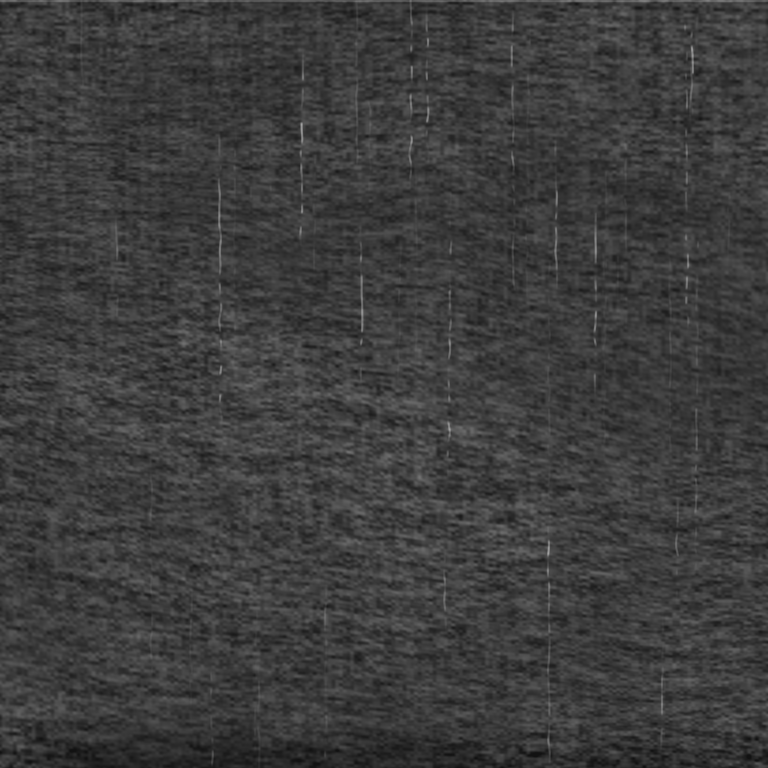
Reproduce this texture procedurally as a three.js fragment shader.

```glsl
// Worn charcoal film surface with fine sideways grain and broken vertical scratches.
varying vec2 vUv;

float hash(vec2 p) {
  return fract(sin(dot(p, vec2(127.1, 311.7))) * 43758.5453);
}

float noise(vec2 p) {
  vec2 cell = floor(p);
  vec2 f = fract(p);
  f = f * f * (3.0 - 2.0 * f);
  float low = mix(hash(cell), hash(cell + vec2(1.0, 0.0)), f.x);
  float high = mix(hash(cell + vec2(0.0, 1.0)), hash(cell + vec2(1.0, 1.0)), f.x);
  return mix(low, high, f.y);
}

float clouds(vec2 p) {
  float sum = 0.0;
  float weight = 0.5;
  for (int i = 0; i < 4; i++) {
    sum += weight * noise(p);
    p = p * 2.1 + 17.3;
    weight *= 0.5;
  }
  return sum;
}

// Fine fibres, lying flat at the top and sloping down to the right lower on.
float grain(vec2 p) {
  float slope = 0.13 * exp(-8.0 * pow(p.y - 0.4, 2.0));
  vec2 q = p + vec2(0.0, slope * (p.x - 0.5) + 0.012 * noise(p * 7.0));
  float threads = noise(q * vec2(75.0, 225.0)) - 0.5;
  float speckle = noise(q * vec2(205.0, 260.0) + 31.0) - 0.5;
  float streaks = noise(q * vec2(20.0, 140.0) + 73.0) - 0.5;
  return 0.115 * threads + 0.105 * speckle + 0.075 * streaks;
}

// Thin dashed lines: most hang from the upper part, every fourth sits low.
float scratches(vec2 p) {
  float sum = 0.0;
  for (int i = 0; i < 44; i++) {
    float id = float(i) + 1.0;
    float isLow = step(3.0, mod(id, 4.0));
    float x = pow(hash(vec2(id, 1.0)), 0.75);
    float top = mix(1.08 - 0.4 * hash(vec2(id, 2.0)), 0.08 + 0.35 * hash(vec2(id, 3.0)), isLow);
    float bottom = top - 0.1 - 0.38 * hash(vec2(id, 4.0));
    float strength = 0.05 + 0.3 * pow(hash(vec2(id, 5.0)), 3.0);

    x += 0.02 * (hash(vec2(id, 6.0)) - 0.5) * p.y + 0.003 * (noise(vec2(id * 9.0, p.y * 55.0)) - 0.5);
    float line = 1.0 - smoothstep(0.0003, 0.0024, abs(p.x - x));
    float span = smoothstep(bottom, bottom + 0.06, p.y) * (1.0 - smoothstep(top - 0.05, top, p.y));
    float dashes = smoothstep(0.2, 0.8, noise(vec2(id * 5.0, p.y * 110.0)));
    float wear = 0.35 + 0.9 * noise(vec2(id * 3.0, p.y * 14.0));
    sum += strength * line * span * dashes * wear;
  }
  return sum;
}

void main() {
  vec2 p = vUv;

  // Broad mottling and a paler patch near the middle.
  float mottle = clouds(p * vec2(4.0, 6.0) + 5.0) - 0.47;
  float patchGlow = exp(-dot((p - vec2(0.48, 0.44)) * vec2(2.6, 6.0), (p - vec2(0.48, 0.44)) * vec2(2.6, 6.0)));
  float shade = 0.233 + 0.085 * mottle + 0.028 * patchGlow;

  // Grain grows stronger where the surface is paler.
  shade += grain(p) * (1.0 + 1.2 * mottle + 0.25 * patchGlow);

  // Faint upright weave, clearest in the upper half.
  float weave = noise(p * vec2(170.0, 9.0) + 11.0) - 0.5;
  shade += 0.035 * weave * smoothstep(0.25, 0.9, p.y);

  shade += scratches(p);

  // Dark lower border and a thin pale line along the top.
  float ragged = 0.02 * noise(vec2(p.x * 12.0, 3.0));
  shade -= 0.085 * (1.0 - smoothstep(0.0, 0.055 + ragged, p.y));
  shade -= 0.03 * smoothstep(0.975, 0.995, p.y);
  shade += 0.17 * smoothstep(0.996, 0.9985, p.y);

  gl_FragColor = vec4(vec3(clamp(shade, 0.07, 0.85)), 1.0);
}
```
